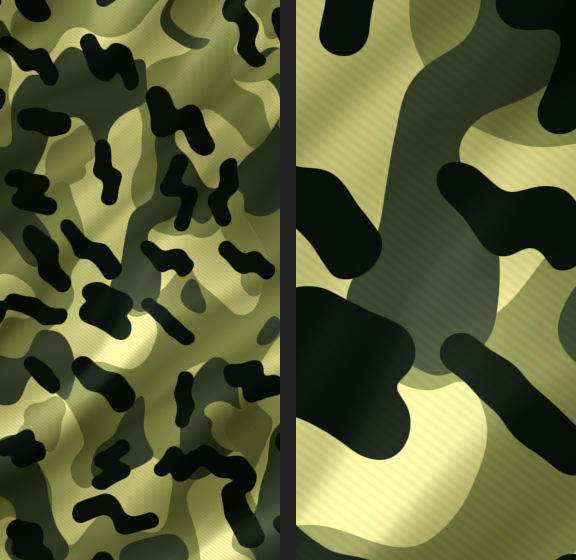
Left, the full canvas; right, a detail of the centre.
A WebGL 2 fragment shader for this texture:

```glsl
#version 300 es
precision highp float;

uniform vec2 u_resolution;
out vec4 fragColor;

// Dyes
const vec3 SAND = vec3(0.77, 0.755, 0.47);
const vec3 OLIVE = vec3(0.48, 0.50, 0.265);
const vec3 FOREST = vec3(0.215, 0.245, 0.155);
const vec3 BLACK = vec3(0.035, 0.06, 0.038);

// Patch sizes in canvas widths, thresholds in noise units
const vec2 OLIVE_FREQ = vec2(4.6, 3.3);
const vec2 FOREST_FREQ = vec2(4.2, 3.2);
const float OLIVE_LEVEL = 0.0;
const float FOREST_LEVEL = 0.12;
const float BLACK_CELL = 0.245;
const float FINGER_CELL = 0.33;

// Cloth
const float FOLD_ANGLE = 0.72;
const float FOLD_DEPTH = 0.75;
const float SHEEN = 0.11;
const float WEAVE_FREQ = 620.0;
const float WEAVE_DEPTH = 0.025;

float hash(vec2 p) {
    return fract(sin(dot(p, vec2(127.1, 311.7))) * 43758.5);
}

vec2 hash2(vec2 p) {
    return vec2(hash(p), hash(p + 37.3));
}

vec2 direction(float angle) {
    return vec2(cos(angle), sin(angle));
}

float cornerSlope(vec2 cell, vec2 offset) {
    return dot(direction(6.2832 * hash(cell)), offset);
}

float gradientNoise(vec2 p) {
    vec2 i = floor(p), f = fract(p);
    vec2 u = f * f * f * (f * (f * 6.0 - 15.0) + 10.0);
    vec2 e = vec2(1.0, 0.0);
    float low = mix(cornerSlope(i, f), cornerSlope(i + e.xy, f - e.xy), u.x);
    float high = mix(cornerSlope(i + e.yx, f - e.yx), cornerSlope(i + e.xx, f - e.xx), u.x);
    return mix(low, high, u.y);
}

float smoothMin(float a, float b, float k) {
    float h = max(k - abs(a - b), 0.0) / k;
    return min(a, b) - h * h * k * 0.25;
}

float segmentDistance(vec2 p, vec2 a, vec2 b) {
    vec2 pa = p - a, ba = b - a;
    return length(pa - ba * clamp(dot(pa, ba) / dot(ba, ba), 0.0, 1.0));
}

// Scattered wavy strokes with knobbed ends, one per jittered cell
float strokes(vec2 p, float seed, float lean, float share) {
    vec2 home = floor(p);
    float d = 1.0;
    for (int k = 0; k < 9; k++) {
        vec2 cell = home + vec2(k % 3 - 1, k / 3 - 1);
        vec2 key = cell + seed;
        if (hash(key + 5.7) > share) continue;
        vec2 along = direction(lean + 2.0 * (hash(key + 11.3) - 0.5));
        vec2 across = vec2(-along.y, along.x);
        vec2 q = p - cell - 0.5 - 0.5 * (hash2(key) - 0.5);
        q = vec2(dot(q, along), dot(q, across));
        float reach = mix(0.18, 0.46, hash(key + 17.9));
        float bend = 0.32 * (hash(key + 23.1) - 0.5);
        float radius = mix(0.11, 0.18, hash(key + 29.7));
        vec2 a = vec2(-reach, bend), b = vec2(-reach * 0.3, -bend);
        float body = segmentDistance(q, a, b) - radius;
        body = smoothMin(body, segmentDistance(q, b, -b) - radius * 0.85, 0.1);
        body = smoothMin(body, segmentDistance(q, -b, -a) - radius, 0.1);
        d = smoothMin(d, body, 0.07);
    }
    return d;
}

float coverage(float d) {
    float w = 0.75 * fwidth(d) + 1e-5;
    return smoothstep(-w, w, d);
}

// Height of the draped cloth: broad swells plus narrow creases
float drape(vec2 p) {
    vec2 along = direction(FOLD_ANGLE);
    vec2 q = vec2(dot(p, along), dot(p, vec2(-along.y, along.x)));
    q.y += 0.16 * gradientNoise(q * 1.7 + 4.0);
    float swell = gradientNoise(q * vec2(0.9, 3.2) + 8.3);
    float pleat = gradientNoise(q * vec2(1.3, 8.0) + 21.6);
    float crease = 1.0 - smoothstep(0.0, 0.22, abs(gradientNoise(q * vec2(0.9, 4.3) + 53.1)));
    return swell + 0.45 * pleat - 0.16 * crease;
}

void main() {
    vec2 p = gl_FragCoord.xy / u_resolution.x;
    vec2 wobble = vec2(gradientNoise(p * 5.0 + 3.1), gradientNoise(p * 5.0 + 71.4));
    vec2 q = p + 0.07 * wobble;

    // Dyed patches, light to dark
    float olive = gradientNoise(q * OLIVE_FREQ + 13.7) - OLIVE_LEVEL;
    float forest = gradientNoise(q * FOREST_FREQ + 42.2) - FOREST_LEVEL;
    float fingers = -strokes(q / FINGER_CELL, 61.0, 1.75, 0.4);
    float black = -strokes((p + 0.035 * wobble) / BLACK_CELL, 19.0, -0.85, 0.88);
    vec3 color = mix(SAND, OLIVE, coverage(olive));
    color = mix(color, FOREST, coverage(forest));
    color = mix(color, mix(OLIVE, SAND, step(0.0, -olive) * 0.15), coverage(fingers));
    color = mix(color, BLACK, coverage(black));

    // Folds, satin sheen and twill
    float fold = drape(p);
    float light = clamp(0.93 + FOLD_DEPTH * fold, 0.45, 1.18);
    color *= pow(vec3(light), vec3(1.0, 0.96, 1.35));
    color += SHEEN * smoothstep(0.12, 0.5, fold) * vec3(0.9, 0.95, 0.75);
    float twill = sin(WEAVE_FREQ * dot(p, vec2(0.6, 0.8)));
    color *= 1.0 + WEAVE_DEPTH * twill;

    fragColor = vec4(clamp(color, 0.0, 1.0), 1.0);
}
```
